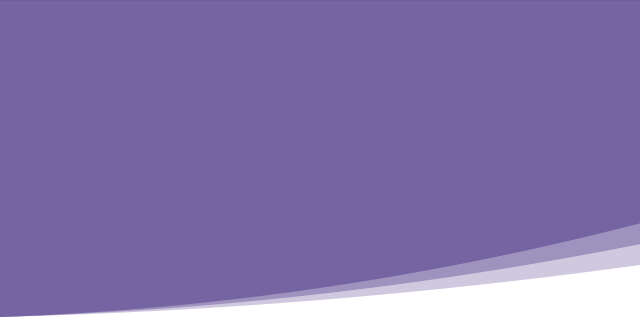
A Shadertoy shader for this background:

```glsl
// A flat violet field above a white corner, parted by two paler bands.
// Three parabolas fan out from the lower left; each paints the area above
// it with the next deeper tint, using an edge one pixel wide.

// Height of a band edge at x in 0..1; a higher index bends up more steeply.
float edgeHeight(float x, float index) {
    return 0.0095 + (0.05 + 0.01 * index) * x + (0.1125 + 0.055 * index) * x * x;
}

void mainImage(out vec4 fragColor, in vec2 fragCoord) {
    vec2 uv = fragCoord / iResolution.xy;
    float pixel = 1.0 / iResolution.y;

    vec3 tints[3] = vec3[3](
        vec3(0.816, 0.784, 0.875),   // pale lilac
        vec3(0.620, 0.573, 0.745),   // mid lilac
        vec3(0.455, 0.392, 0.631));  // violet

    // Stack the tints from the white corner upward
    vec3 color = vec3(1.0);
    for (int i = 0; i < 3; i++) {
        float above = uv.y - edgeHeight(uv.x, float(i));
        float cover = clamp(above / pixel + 0.5, 0.0, 1.0);
        color = mix(color, tints[i], cover);
    }

    // Faint dark hairline along the top
    float hairline = clamp((uv.y - 0.9974) / pixel + 0.5, 0.0, 1.0);
    color *= 1.0 - 0.06 * hairline;

    fragColor = vec4(color, 1.0);
}
```
